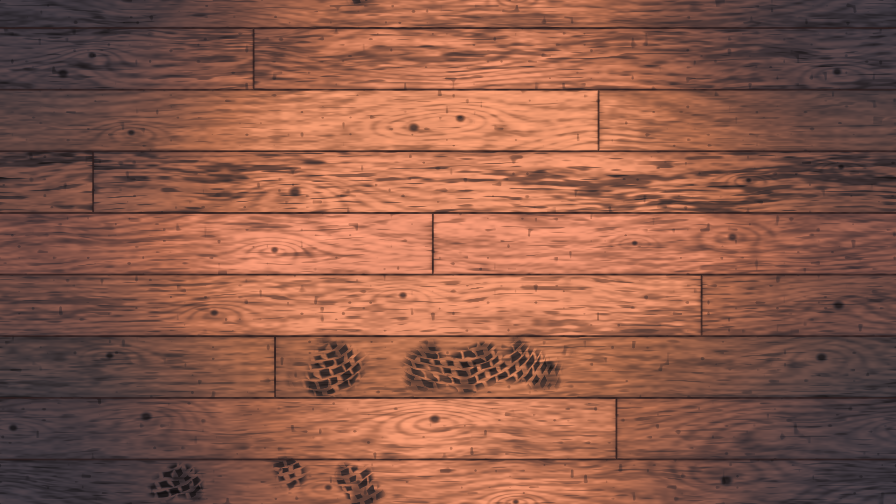
Write a Shadertoy shader that draws this texture.

```glsl
// Worn wooden floor: eight rows of long boards, one butt joint in most rows,
// with stretched-noise grain, rings bent by knots, dirty tread prints and a
// soft dark border. Boards start at their joint, so the whole tile wraps.

const float TAU = 6.2831853;
const float ROWS = 8.0;
const float FIRST_SEAM = 0.0556;   // measured down from the top edge
const float BOARD = 0.1223;        // board height; the last row takes the rest
const float SEAM = 0.0018;         // half width of the gaps
const float KNOT = 0.011;          // mean knot radius
const float TREAD = 0.017;         // size of one tread block
const float FLOOR_LIGHT = 0.10;    // light left in the darkest corners
const float CENTRE_LIGHT = 0.88;   // light added at the centre
const float WARMTH = 0.5;          // how much dark marks keep the wood hue
const int KNOTS = 3;
const int PRINTS = 5;
const vec3 SHADOW = vec3(0.24, 0.22, 0.25);
const vec3 BROWN = vec3(0.47, 0.31, 0.27);
const vec3 TAN = vec3(0.71, 0.43, 0.31);
const vec3 HONEY = vec3(0.85, 0.53, 0.39);
const vec3 GAP = vec3(0.17, 0.11, 0.11);

// Per row: joint position (-1 for none), brightness and amount of wear
const float JOINT[8] = float[8](0.283, 0.668, 0.104, 0.483, 0.783, 0.307, 0.688, -1.0);
const float TONE[8] = float[8](0.97, 1.06, 0.98, 1.02, 1.0, 0.84, 1.0, 0.97);
const float WEAR[8] = float[8](0.7, 0.25, 1.0, 0.45, 0.6, 0.5, 0.4, 0.5);

// Tread prints: centre (from the top left) and radii
const vec4 PRINT[5] = vec4[5](
    vec4(0.372, 0.735, 0.042, 0.055), vec4(0.538, 0.728, 0.088, 0.050),
    vec4(0.193, 0.955, 0.035, 0.042), vec4(0.325, 0.945, 0.028, 0.032),
    vec4(0.400, 0.960, 0.026, 0.045));

float hash(vec2 p) {
    vec3 q = fract(p.xyx * 0.1031);
    q += dot(q, q.yzx + 33.33);
    return fract((q.x + q.y) * q.z);
}

// Value noise that wraps in x after "period" cells
float noise(vec2 p, float period) {
    vec2 i = floor(p), f = fract(p);
    f = f * f * (3.0 - 2.0 * f);
    float x0 = mod(i.x, period), x1 = mod(i.x + 1.0, period);
    return mix(mix(hash(vec2(x0, i.y)), hash(vec2(x1, i.y)), f.x),
               mix(hash(vec2(x0, i.y + 1.0)), hash(vec2(x1, i.y + 1.0)), f.x), f.y);
}

// Wood colour for a brightness value
vec3 woodRamp(float v) {
    vec3 c = mix(SHADOW, BROWN, clamp((v - 0.24) / 0.23, 0.0, 1.0));
    c = mix(c, TAN, clamp((v - 0.47) / 0.24, 0.0, 1.0));
    c = mix(c, HONEY, clamp((v - 0.71) / 0.14, 0.0, 1.6));
    return c * min(v / 0.24, 1.0);
}

// Dirt left by shoe treads: broken staggered blocks inside ragged ellipses
float treadDirt(vec2 p, float ragged, float clump, float aspect) {
    float dirt = 0.0;
    for (int i = 0; i < PRINTS; i++) {
        vec2 d = fract(p - PRINT[i].xy + 0.5) - 0.5;
        float inside = 1.0 - smoothstep(0.7, 1.1, length(d / PRINT[i].zw) + 0.8 * (clump - 0.5));
        vec2 q = mat2(0.94, 0.34, -0.34, 0.94) * (d * vec2(aspect, 1.0)) / TREAD;
        q += 0.6 * vec2(ragged, clump) + vec2(0.0, 0.06 * q.x * q.x);
        q.x = 0.7 * q.x + 0.5 * mod(floor(q.y), 2.0);
        vec2 block = abs(fract(q) - 0.5);
        float mark = 1.0 - smoothstep(0.24, 0.46, max(block.x, block.y) + 0.25 * (ragged - 0.5));
        dirt = max(dirt, inside * max(mark, smoothstep(0.5, 0.2, clump) * 0.6));
    }
    return dirt;
}

void mainImage(out vec4 fragColor, in vec2 fragCoord) {
    float aspect = iResolution.x / iResolution.y;
    float aa = 1.0 / iResolution.y;
    vec2 p = fragCoord / iResolution.xy;
    p.y = 1.0 - p.y;

    // Board coordinates: s along from the joint, y down from the upper seam
    float down = fract(p.y - FIRST_SEAM);
    float row = min(floor(down / BOARD), ROWS - 1.0);
    int r = int(row);
    float y = down - row * BOARD;
    float high = row < ROWS - 1.0 ? BOARD : 1.0 - BOARD * (ROWS - 1.0);
    float jointed = step(0.0, JOINT[r]);
    float s = fract(p.x - JOINT[r]);
    float seed = row * 37.0;
    float slant = y + 0.02 * s * jointed + 0.012 * noise(vec2(s * 14.0, y * 20.0 + seed), 14.0);

    // Knots, and the swirl they put in the rings
    float knot = 0.0, swirl = 0.0;
    for (int i = 0; i < KNOTS; i++) {
        vec2 id = vec2(row * 5.0 + 3.0, float(i) * 7.0 + 1.0);
        vec2 centre = vec2(0.12 + 0.76 * hash(id), high * (0.25 + 0.5 * hash(id + 11.0)));
        vec2 d = (vec2(s, y) - centre) * vec2(aspect, 1.0);
        float size = KNOT * (0.4 + 0.7 * hash(id + 23.0));
        vec2 g = d * vec2(0.35, 1.0) / size;
        swirl += exp(-dot(g, g) / 10.0);
        knot = max(knot, 1.0 - smoothstep(0.3 * size, size + aa, length(d * vec2(0.8, 1.0))));
    }

    // Grain: growth rings, fine fibres, worn streaks, cracks and broad blotches
    float field = slant * 42.0 + 6.0 * noise(vec2(s * 5.0, slant * 13.0 + seed), 5.0) + 3.0 * swirl;
    float ring = pow(0.5 + 0.5 * sin(TAU * field), 2.0);
    float fibre = 0.5 * noise(vec2(s * 34.0, slant * 170.0 + seed), 34.0)
                + 0.5 * noise(vec2(s * 120.0, slant * 290.0 + seed), 120.0);
    float blotch = noise(vec2(s * 9.0, slant * 12.0 + seed), 9.0);
    float patches = noise(vec2(s * 20.0, slant * 45.0 + seed), 20.0);
    float streak = smoothstep(0.54, 0.76, 0.35 * noise(vec2(s * 20.0, slant * 160.0 + seed), 20.0)
                 + 0.25 * noise(vec2(s * 75.0, slant * 240.0 + seed), 75.0)
                 + 0.4 * noise(vec2(s * 7.0, slant * 28.0 + seed), 7.0));
    float crack = smoothstep(0.74, 0.92, noise(vec2(s * 36.0, slant * 230.0 + seed + 9.0), 36.0));
    float speck = smoothstep(0.86, 0.98, noise(vec2(s * 130.0, y * 90.0 + seed), 130.0));
    float ragged = noise(vec2(p.x * 140.0, down * 80.0), 140.0);
    float clump = noise(vec2(p.x * 50.0, down * 28.0), 50.0);

    // Light falls off smoothly and periodically towards the borders
    vec2 away = sin(0.5 * TAU * (p - vec2(0.515, 0.49)));
    float falloff = dot(away * away, vec2(1.0, 0.45));
    float light = FLOOR_LIGHT + CENTRE_LIGHT * exp(-1.25 * pow(falloff, 1.9));
    light *= (1.635 - 0.65 * light) * TONE[r] * (1.0 + 0.12 * jointed * (s - 0.5));

    // Marks darken the wood
    float marks = 1.0 + 0.4 * (fibre - 0.5) + 0.2 * (blotch - 0.5) + 0.12 * (patches - 0.5)
                - 0.26 * ring * (0.25 + 0.75 * blotch);
    marks *= (1.0 - 0.5 * WEAR[r] * streak) * (1.0 - 0.3 * crack * (0.4 + WEAR[r]));
    marks *= (1.0 - 0.3 * speck) * (1.0 - 0.6 * knot);
    marks *= 1.0 - 0.68 * treadDirt(p, ragged, clump, aspect);

    // Gaps between boards, with grime along them
    float edge = min(min(y, high - y), min(s, 1.0 - s) * aspect + 1.0 - jointed);
    marks *= 1.0 - 0.3 * exp(-edge / 0.005) * (0.3 + clump);
    float gap = 1.0 - smoothstep(SEAM - 0.5 * aa, SEAM + 0.5 * aa, edge);

    vec3 colour = mix(woodRamp(light * marks), woodRamp(light) * marks, WARMTH);
    colour *= 1.0 + (hash(vec2(row, 9.0)) - 0.5) * vec3(0.0, -0.03, 0.05);
    colour = mix(colour, GAP, gap * (0.55 + 0.4 * ragged));
    fragColor = vec4(colour, 1.0);
}
```
